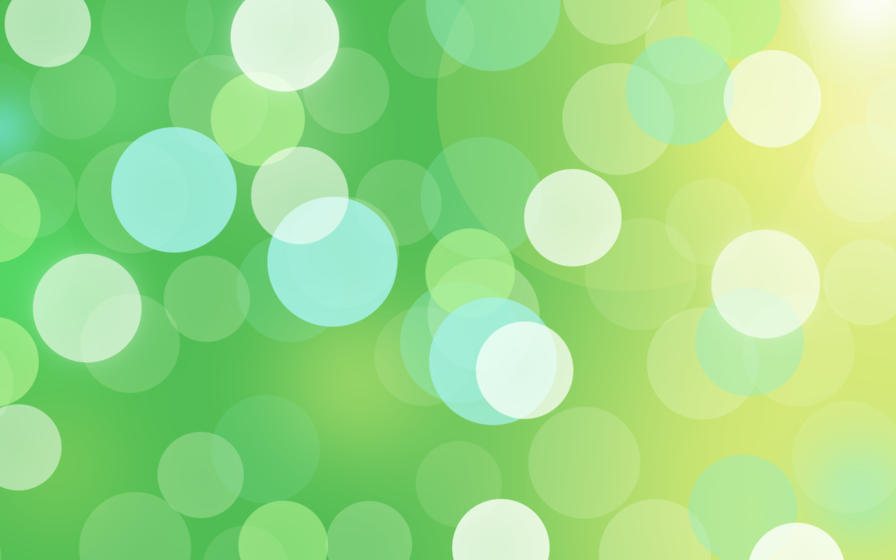
This background is drawn by a Shadertoy shader. Its source:

```glsl
// Soft bokeh: translucent discs over a green to yellow gradient with blurred glows.
#define GREEN      vec3(0.31, 0.74, 0.33)
#define LIME       vec3(0.83, 0.91, 0.46)
#define CREAM      vec3(1.00, 0.98, 0.84)
#define AQUA       vec3(0.65, 0.95, 0.92)
#define SEAFOAM    vec3(0.57, 0.93, 0.78)
#define MINT       vec3(0.71, 0.96, 0.58)
#define PALE       vec3(0.92, 0.98, 0.82)
#define WHITE      vec3(0.98, 1.00, 0.97)
#define JITTER     0.07
#define MARGIN     0.04
#define EVEN_STEP  vec2(0.7549, 0.5698)

vec2 hash2(vec2 p) {
    vec3 q = fract(p.xyx * vec3(0.1031, 0.1030, 0.0973));
    q += dot(q, q.yzx + 33.33);
    return fract((q.xx + q.yz) * q.zy);
}

// Blends a blurred spot of light into the colour.
void glow(inout vec3 col, vec2 p, vec2 centre, float radius, vec3 tint, float strength) {
    vec2 d = (p - centre) / radius;
    col = mix(col, tint, strength * exp(-dot(d, d)));
}

// Blends one crisp disc, slightly denser at the rim, with an optional halo.
void disc(inout vec3 col, vec2 p, vec2 centre, float radius, vec3 tint, float alpha, float halo) {
    float dist = length(p - centre);
    float pixel = 1.0 / iResolution.y;
    float body = 1.0 - smoothstep(-pixel, pixel, dist - radius);
    float fill = body * (0.93 + 0.07 * min(dist / radius, 1.0));
    float haze = halo * exp(-max(dist - radius, 0.0) / 0.018) * (1.0 - body);
    col = mix(col, tint, alpha * (fill + haze));
}

// Spreads discs along a low-discrepancy sequence; bias fades those on the left.
void scatter(inout vec3 col, vec2 p, vec2 start, vec2 stride, int count, vec3 tint,
             vec2 alphaRange, vec2 radiusRange, float bias, float halo) {
    float aspect = iResolution.x / iResolution.y;
    for (int i = 0; i < count; i++) {
        vec2 id = vec2(float(i) + 1.0, start.x * 97.0 + start.y * 31.0);
        vec2 spot = fract(start + float(i) * stride);
        spot = mix(vec2(-MARGIN), vec2(1.0 + MARGIN), spot);
        spot += JITTER * (hash2(id * 7.3) - 0.5);
        vec2 rnd = hash2(id * 3.1 + 17.0);
        float alpha = mix(alphaRange.x, alphaRange.y, rnd.x);
        alpha *= mix(1.0, smoothstep(0.1, 0.7, spot.x), bias);
        float radius = mix(radiusRange.x, radiusRange.y, floor(rnd.y * 3.0) / 2.0);
        disc(col, p, spot * vec2(aspect, 1.0), radius, tint, alpha, halo * step(0.6, rnd.y));
    }
}

vec3 backdrop(vec2 p, float aspect) {
    float across = p.x / aspect + 0.04 * sin(p.y * 5.0 + 1.0);
    vec3 col = mix(GREEN, LIME, smoothstep(0.40, 0.92, across));
    // Green and lime light on the left and in the middle
    glow(col, p, vec2(0.04, 0.50), 0.17, vec3(0.31, 0.87, 0.38), 0.75);
    glow(col, p, vec2(0.20, 0.84), 0.13, vec3(0.46, 0.86, 0.50), 0.50);
    glow(col, p, vec2(0.10, 0.17), 0.15, vec3(0.53, 0.82, 0.36), 0.55);
    glow(col, p, vec2(0.50, 0.76), 0.14, vec3(0.65, 0.87, 0.58), 0.45);
    glow(col, p, vec2(0.64, 0.32), 0.16, vec3(0.75, 0.89, 0.44), 0.60);
    // Warm light on the right
    glow(col, p, vec2(0.86, 0.78) * vec2(aspect, 1.0), 0.20, vec3(0.94, 0.95, 0.44), 0.75);
    glow(col, p, vec2(1.02, 0.76) * vec2(aspect, 1.0), 0.24, CREAM, 0.70);
    glow(col, p, vec2(0.97, 1.01) * vec2(aspect, 1.0), 0.12, vec3(1.0), 0.95);
    // Cool accents at the borders
    glow(col, p, vec2(0.0, 0.77), 0.06, vec3(0.42, 0.87, 0.80), 0.75);
    glow(col, p, vec2(0.96, 0.12) * vec2(aspect, 1.0), 0.10, SEAFOAM, 0.60);
    return col;
}

void mainImage(out vec4 fragColor, in vec2 fragCoord) {
    vec2 p = fragCoord / iResolution.y;
    float aspect = iResolution.x / iResolution.y;
    vec3 col = backdrop(p, aspect);

    // One wide veil behind the small discs
    disc(col, p, vec2(0.70, 0.82) * vec2(aspect, 1.0), 0.34, LIME, 0.22, 0.0);

    // Faint discs first, brighter ones on top
    scatter(col, p, vec2(0.13, 0.81), EVEN_STEP, 34, PALE, vec2(0.10, 0.38), vec2(0.077, 0.100), 0.25, 0.0);
    scatter(col, p, vec2(0.77, 0.81), EVEN_STEP, 11, SEAFOAM, vec2(0.25, 0.55), vec2(0.097, 0.120), 0.85, 0.0);
    scatter(col, p, vec2(0.285, 0.78), EVEN_STEP, 6, MINT, vec2(0.50, 0.70), vec2(0.080, 0.088), 0.0, 0.0);
    scatter(col, p, vec2(0.24, 0.67), vec2(0.16, 0.86), 3, AQUA, vec2(0.74, 0.86), vec2(0.112, 0.116), 0.0, 0.0);
    scatter(col, p, vec2(0.06, 0.92), EVEN_STEP, 11, WHITE, vec2(0.45, 0.92), vec2(0.077, 0.097), 0.0, 0.25);

    fragColor = vec4(col, 1.0);
}
```
